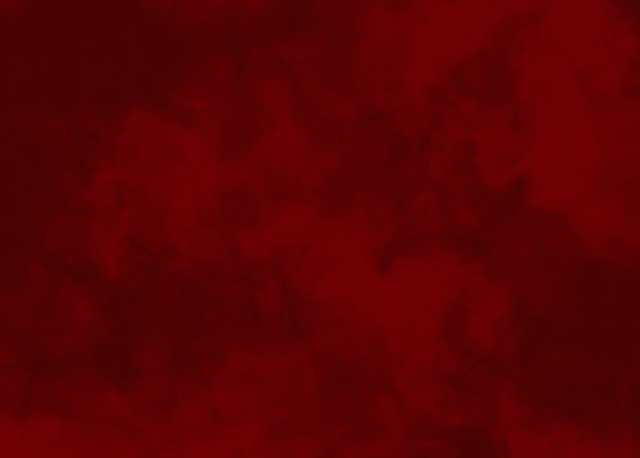
Write a Shadertoy shader that draws this texture.

```glsl
float hash(vec2 p) {
    vec3 q = fract(vec3(p.xyx) * 0.1031);
    q += dot(q, q.yzx + 33.33);
    return fract((q.x + q.y) * q.z);
}

float noise(vec2 p) {
    vec2 cell = floor(p), f = fract(p);
    f = f * f * (3.0 - 2.0 * f);
    return mix(mix(hash(cell), hash(cell + vec2(1, 0)), f.x),
               mix(hash(cell + vec2(0, 1)), hash(cell + vec2(1, 1)), f.x), f.y);
}

// Layered noise, rotated at each octave to hide the lattice
float fbm(vec2 p, int octaves, float gain) {
    float sum = 0.0, total = 0.0, weight = 1.0;
    for (int i = 0; i < octaves; i++) {
        sum += weight * noise(p);
        total += weight;
        weight *= gain;
        p = mat2(1.6, 1.2, -1.2, 1.6) * p + 17.3;
    }
    return sum / total;
}

void mainImage(out vec4 fragColor, in vec2 fragCoord) {
    vec2 uv = fragCoord / iResolution.y;

    // Broad clouds with ragged borders
    vec2 warp = vec2(fbm(uv * 6.0 + 31.0, 4, 0.55), fbm(uv * 6.0 + 67.0, 4, 0.55)) - 0.5;
    float cloud = fbm(uv * 3.3 + warp * 0.9 + 8.0, 6, 0.52);
    float tone = smoothstep(0.27, 0.73, cloud);

    // Crumbly mottling, strongest where dark and light meet
    float border = 4.0 * tone * (1.0 - tone);
    float patches = smoothstep(0.4, 0.65, fbm(uv * 5.0 + 90.0, 3, 0.5));
    float crumbs = fbm(uv * 24.0 + warp * 3.0, 3, 0.6) - 0.5;
    tone += crumbs * (0.12 + border * (0.25 + 0.55 * patches));

    // Thin dark wisps inside the mottled patches
    float vein = abs(noise(uv * 42.0 + warp * 8.0) - 0.5);
    tone -= 0.16 * patches * border * (1.0 - smoothstep(0.0, 0.16, vein));

    // Faint cloth streaks along both axes
    float weave = noise(uv * vec2(110.0, 14.0)) + noise(uv * vec2(14.0, 110.0)) - 1.0;
    tone += 0.06 * weave;

    vec3 darkRed = vec3(0.288, 0.008, 0.006);
    vec3 brightRed = vec3(0.434, 0.002, 0.012);
    fragColor = vec4(mix(darkRed, brightRed, clamp(tone, 0.0, 1.0)), 1.0);
}
```
